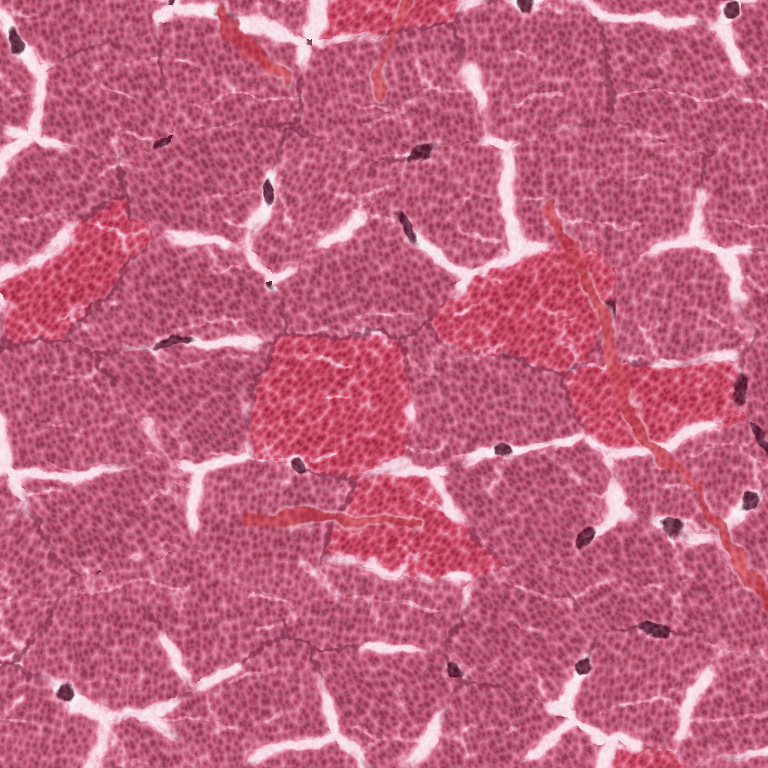
Write a Shadertoy shader that draws this texture.

```glsl
#define FIBRES vec2(5.4, 7.2)
#define CRACKS vec2(8.0, 17.0)
#define GRAIN vec2(122.0, 88.0)
#define GAP_WIDTH 0.0105
#define NUCLEUS_SHARE 0.17
#define STRAND_WIDTH 0.0075
#define NUCLEUS_COLOR vec3(0.37, 0.13, 0.24)
#define SEAM_COLOR vec3(0.50, 0.18, 0.31)
#define MAUVE vec3(0.70, 0.39, 0.50)
#define STRAND_DARK vec3(0.68, 0.18, 0.26)
#define STRAND_LIGHT vec3(0.88, 0.42, 0.47)

// Tissue colours from dense stain to empty gap
const vec3 STAIN[6] = vec3[6](
    vec3(0.57, 0.22, 0.34), vec3(0.73, 0.32, 0.45), vec3(0.84, 0.45, 0.58),
    vec3(0.91, 0.61, 0.72), vec3(0.97, 0.82, 0.88), vec3(0.97, 0.93, 0.95));

// Start and end of each connective strand
const vec4 STRANDS[5] = vec4[5](
    vec4(0.72, 0.73, 0.84, 0.43), vec4(0.84, 0.43, 1.02, 0.21),
    vec4(0.33, 0.32, 0.55, 0.32), vec4(0.54, 1.02, 0.49, 0.88),
    vec4(0.29, 0.98, 0.37, 0.90));

struct Cell { vec2 near, next; float dist, border; };

float hash(vec2 p) {
    vec3 q = fract(p.xyx * 0.1031);
    q += dot(q, q.yzx + 33.33);
    return fract((q.x + q.y) * q.z);
}

mat2 rotation(float a) {
    return mat2(cos(a), sin(a), -sin(a), cos(a));
}

// Cellular noise: two closest seeds, distance to seed and to border
Cell cells(vec2 p) {
    Cell c = Cell(vec2(0.0), vec2(0.0), 9.0, 0.0);
    float second = 9.0;
    for (int y = -1; y <= 1; y++)
    for (int x = -1; x <= 1; x++) {
        vec2 g = floor(p) + vec2(x, y);
        vec2 seed = g + 0.08 + 0.84 * vec2(hash(g), hash(g + 57.3));
        float d = length(seed - p);
        if (d < c.dist) {
            second = c.dist; c.next = c.near;
            c.dist = d; c.near = seed;
        } else if (d < second) {
            second = d; c.next = seed;
        }
    }
    c.border = (second * second - c.dist * c.dist) / (2.0 * length(c.next - c.near));
    return c;
}

// Layered sines, roughly -1 to 1
float waves(vec2 p) {
    float sum = 0.0, amp = 0.5;
    for (int i = 0; i < 4; i++) {
        p = rotation(0.9) * p;
        sum += amp * sin(p.x + 1.7 * sin(0.8 * p.y));
        p = p * 1.9 + 3.1;
        amp *= 0.6;
    }
    return sum;
}

vec3 stain(float tone) {
    float t = clamp(tone * 4.0, 0.0, 4.999);
    int i = int(t);
    return mix(STAIN[i], STAIN[i + 1], fract(t));
}

float segmentDistance(vec2 p, vec2 a, vec2 b) {
    vec2 ab = b - a;
    return length(p - a - ab * clamp(dot(p - a, ab) / dot(ab, ab), 0.0, 1.0));
}

void mainImage(out vec4 fragColor, in vec2 fragCoord) {
    vec2 p = fragCoord / iResolution.y;
    vec2 w = p + 0.012 * vec2(waves(p * 22.0), waves(p * 22.0 + 40.0));
    w += 0.0025 * vec2(waves(p * 150.0), waves(p * 150.0 + 20.0));

    // Fibre cross sections with speckled, slightly turned grain
    Cell fibre = cells(w * FIBRES);
    float id = hash(fibre.near * 17.0);
    vec2 q = rotation((id - 0.5) * 1.4) * p;
    float grain = cells(q * GRAIN).dist - 0.42;
    float fine = cells(q.yx * GRAIN * 0.62 + 31.0).dist - 0.42;
    float tone = 0.28 + 0.72 * grain + 0.36 * fine + 0.06 * waves(p * 45.0) + 0.08 * (id - 0.5);

    // Thin pale cracks, mostly level
    float crack = cells(w * CRACKS + 11.0).border / 15.0 + 0.004 * fine;
    float cracked = smoothstep(0.0, 0.45, waves(p * 30.0 + 9.0));
    tone += 0.38 * cracked * (1.0 - smoothstep(0.001, 0.005, crack));

    // White gaps opening along parts of the fibre borders
    float edge = fibre.border / 6.2 + 0.005 * grain;
    float open = smoothstep(-0.2, 0.4, waves(p * 16.0 + 5.0));
    float halfWidth = GAP_WIDTH * open;
    float gap = open * (1.0 - smoothstep(0.35 * halfWidth, halfWidth + 0.002, edge));
    tone += 0.2 * (0.35 + 0.65 * open) * (1.0 - smoothstep(0.004, 0.021, edge));
    tone = mix(tone, 1.12 + 0.3 * grain, gap);

    // Nuclei lying along the borders, some in a pale halo
    vec2 across = normalize((fibre.next - fibre.near) / FIBRES);
    vec2 offset = w - 0.5 * (fibre.near + fibre.next) / FIBRES;
    float pick = hash((fibre.near + fibre.next) * 31.0);
    float shape = fract(pick * 91.7);
    vec2 radii = vec2(mix(0.013, 0.030, shape * shape), mix(0.012, 0.007, shape));
    vec2 local = vec2(dot(offset, vec2(-across.y, across.x)), dot(offset, across));
    float r = length(local / radii);
    float present = step(pick, NUCLEUS_SHARE);
    tone += 0.4 * present * (1.0 - shape) * (1.0 - smoothstep(1.0, 2.0, r));

    // Stain, mauve flecks and redder fibres
    vec3 color = stain(tone);
    float tissue = 1.0 - smoothstep(0.4, 0.75, tone);
    color = mix(color, MAUVE, 0.55 * tissue * smoothstep(0.2, 0.6, waves(p * 260.0)));
    color += vec3(0.03, -0.07, -0.08) * tissue * smoothstep(0.88, 0.92, id);

    // Dark seams where the borders stay closed
    float seam = (1.0 - open) * (1.0 - smoothstep(0.001, 0.006, edge));
    color = mix(color, SEAM_COLOR, 0.65 * seam * smoothstep(-0.3, 0.3, waves(p * 25.0 + 2.0)));
    float nucleus = present * (1.0 - smoothstep(0.75, 1.15, r));
    color = mix(color, NUCLEUS_COLOR + 0.25 * grain, 0.92 * nucleus);

    // Red strands with a pale rim
    float strand = 9.0;
    for (int i = 0; i < 5; i++)
        strand = min(strand, segmentDistance(w, STRANDS[i].xy, STRANDS[i].zw));
    float width = STRAND_WIDTH * (1.0 + 0.6 * waves(p * 18.0 + 7.0));
    float rim = 1.0 - smoothstep(width, width + 0.007, strand);
    color = mix(color, STAIN[4], 0.6 * rim * smoothstep(-0.3, 0.4, waves(p * 35.0)));
    vec3 red = mix(STRAND_DARK, STRAND_LIGHT, clamp(0.4 + 0.9 * grain + 0.4 * waves(p * 40.0), 0.0, 1.0));
    color = mix(color, red, 0.9 * (1.0 - smoothstep(width - 0.002, width + 0.002, strand)));

    fragColor = vec4(clamp(color, 0.0, 1.0), 1.0);
}
```
